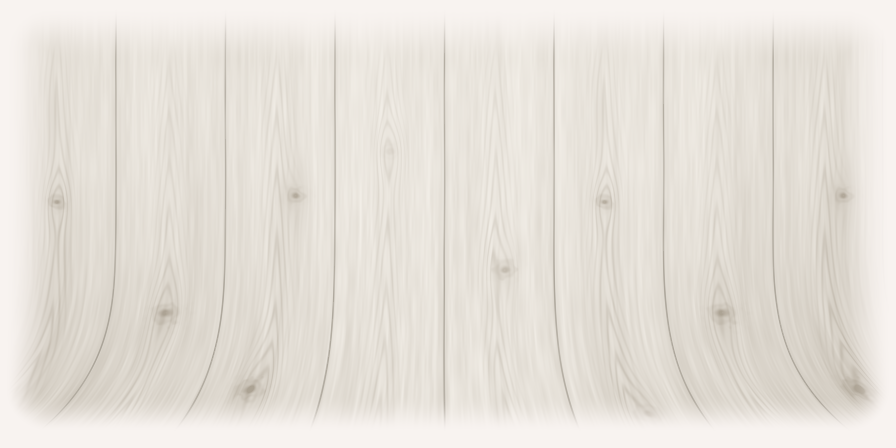
Write a Shadertoy shader that draws this texture.

```glsl
// Pale wooden planks that stand upright and sweep outward at the foot.
// A bend flattens space into board coordinates; streak noise, nested arches
// and warped knots draw the grain, then a soft frame fades it to near white.

#define BOARD_WIDTH 0.2445
#define CENTER_SEAM 0.992
#define BEND_START 0.531
#define BEND_AMOUNT 0.195
#define SEAM_HALF 0.0014
#define GRAIN_GAIN 0.33
#define ARCH_GAIN 0.27
#define KNOT_COUNT 7
#define LIGHT_WOOD vec3(0.948, 0.932, 0.905)
#define DARK_WOOD vec3(0.700, 0.665, 0.610)
#define SEAM_COLOR vec3(0.650, 0.625, 0.580)
#define FRAME_COLOR vec3(0.972, 0.953, 0.941)

// Each knot: board kind plus position across it, height, radius, darkness
const vec4 KNOTS[KNOT_COUNT] = vec4[KNOT_COUNT](
    vec4(0.46, 0.549, 0.018, 0.72),
    vec4(1.50, 0.302, 0.030, 0.62),
    vec4(2.64, 0.563, 0.020, 0.62),
    vec4(2.41, 0.132, 0.028, 0.68),
    vec4(3.50, 0.662, 0.022, 0.16),
    vec4(4.55, 0.397, 0.025, 0.52),
    vec4(0.585, 0.076, 0.026, 0.45));

float hash(vec2 p) {
    return fract(sin(dot(p, vec2(127.1, 311.7))) * 43758.5453);
}

float noise(vec2 p) {
    vec2 i = floor(p), f = fract(p);
    f = f * f * (3.0 - 2.0 * f);
    return mix(mix(hash(i), hash(i + vec2(1, 0)), f.x),
               mix(hash(i + vec2(0, 1)), hash(i + vec2(1, 1)), f.x), f.y);
}

// Long thin fibres at three widths, centred on zero
float fibres(vec2 p) {
    float coarse = noise(p * vec2(50.0, 1.6));
    float medium = noise(p * vec2(125.0, 4.0) + 17.0);
    float fine = noise(p * vec2(250.0, 16.0) + 41.0);
    return coarse * 0.25 + medium * 0.38 + fine * 0.37 - 0.5;
}

// Slender upward arches along the heart of a board, closing around knots
float arches(float dx, float y, float seed, float swell) {
    dx += 0.012 * (noise(vec2(y * 5.0, seed)) - 0.5);
    float field = sqrt(dx * dx + 0.000012) * 520.0 + y * 46.0 - 9.0 * swell
                + 5.0 * noise(vec2(dx * 20.0 + seed, y * 6.0));
    float line = pow(0.5 + 0.5 * sin(field), 2.5);
    float heart = exp(-dx * dx / 0.0010);
    float extent = smoothstep(0.95, 0.78, y) * (0.5 + 0.5 * noise(vec2(seed, y * 4.0)));
    return (line - 0.22) * heart * extent;
}

// Distance inside a rounded frame, positive toward the middle
float insetDistance(vec2 p) {
    vec2 q = abs(p - vec2(1.0, 0.51)) - vec2(0.99, 0.475) + 0.10;
    return 0.10 - length(max(q, 0.0)) - min(max(q.x, q.y), 0.0);
}

void mainImage(out vec4 fragColor, in vec2 fragCoord) {
    float pixel = 1.0 / iResolution.y;
    vec2 p = fragCoord * pixel;
    p.x += 1.0 - 0.5 * iResolution.x * pixel;

    // Undo the outward sweep and split into boards
    float sweep = max(BEND_START - p.y, 0.0) / (BEND_START - 0.0625);
    float spread = 1.0 + BEND_AMOUNT * pow(sweep, 3.5);
    float u = (p.x - CENTER_SEAM) / spread;
    u += 0.002 * (noise(vec2(p.y * 5.0, 3.0)) - 0.5);
    float board = floor(u / BOARD_WIDTH);
    float across = u / BOARD_WIDTH - board;
    float kind = mod(board + 4.0, 5.0);

    // Knots push the grain aside and leave ringed dark spots
    float push = 0.0, knotShade = 0.0, swell = 0.0;
    for (int i = 0; i < KNOT_COUNT; i++) {
        vec4 k = KNOTS[i];
        float same = 1.0 - step(0.5, abs(floor(k.x) - kind));
        vec2 d = vec2((kind + across - k.x) * BOARD_WIDTH, p.y - k.y);
        float wobble = 0.7 + 0.6 * noise(d * 90.0 + k.xy * 50.0);
        float r = length(d * vec2(1.0, 1.2)) * wobble / k.z;
        float ring = 0.72 + 0.28 * sin(r * 9.0);
        vec2 stretched = d / (k.z * vec2(1.4, 3.0));
        float halo = exp(-dot(stretched, stretched));
        push -= same * d.x * 0.45 * halo;
        swell += same * halo;
        knotShade += same * k.w * (0.72 * exp(-r * r * 1.3) * ring
                   + 0.35 * exp(-r * r * 7.0) + 0.17 * halo);
    }

    // Grain and broad tone
    float seed = kind * 7.3 + 2.0;
    vec2 grainPos = vec2((across - 0.48) * BOARD_WIDTH + push, p.y);
    float grain = GRAIN_GAIN * fibres(grainPos + vec2(seed, 0.0));
    grain += ARCH_GAIN * arches(grainPos.x, p.y, seed, swell);
    float side = abs(p.x - 1.0);
    float low = smoothstep(0.75, 0.05, p.y);
    float tone = 0.115 + 0.13 * side * side + low * (0.06 + 0.20 * side);
    tone += 0.13 * (noise(vec2(grainPos.x * 16.0 + seed, p.y * 1.8)) - 0.5);
    tone += 0.05 * exp(-grainPos.x * grainPos.x / 0.0016) * smoothstep(0.9, 0.5, p.y);
    float shade = tone + grain * (0.85 + 0.4 * low) + knotShade;
    vec3 color = mix(LIGHT_WOOD, DARK_WOOD, clamp(shade, 0.0, 1.1));

    // Joints that deepen toward the foot, with a faint soft shadow
    float joint = min(across, 1.0 - across) * BOARD_WIDTH;
    float seam = 1.0 - smoothstep(SEAM_HALF - 0.5 * pixel, SEAM_HALF + 0.8 * pixel, joint);
    float seamDepth = 0.48 + 0.25 * noise(vec2(board * 9.0, p.y * 14.0)) + 0.15 * low;
    color = mix(color, SEAM_COLOR, seam * seamDepth + 0.08 * exp(-joint / 0.006));

    // Soft pale frame, tighter along the foot
    float fadeWidth = mix(0.075, 0.125, smoothstep(0.05, 0.30, p.y));
    float inside = smoothstep(0.0, fadeWidth, insetDistance(p));
    fragColor = vec4(mix(FRAME_COLOR, color, inside), 1.0);
}
```
